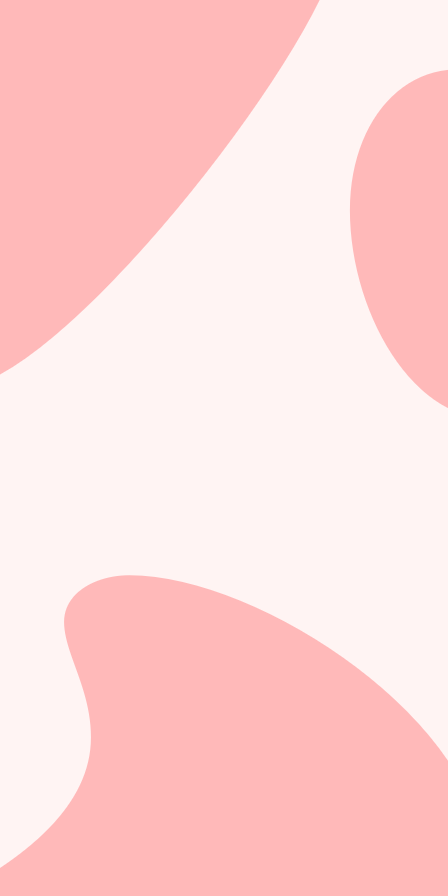
Write a Shadertoy shader that draws this background.

```glsl
#define CREAM vec3(1.0, 0.957, 0.953)
#define PINK vec3(1.0, 0.725, 0.725)
#define CURVE_STEPS 24

vec2 cubicBezier(vec2 a, vec2 b, vec2 c, vec2 d, float t) {
    float u = 1.0 - t;
    return u * u * u * a + 3.0 * u * u * t * b + 3.0 * u * t * t * c + t * t * t * d;
}

// Updates the nearest distance and flips the side for each edge above p
void traceCurve(vec2 p, vec2 a, vec2 b, vec2 c, vec2 d, inout float dist, inout float side) {
    vec2 start = a;
    for (int i = 1; i <= CURVE_STEPS; i++) {
        vec2 end = cubicBezier(a, b, c, d, float(i) / float(CURVE_STEPS));
        vec2 edge = end - start;
        vec2 rel = p - start;
        float along = clamp(dot(rel, edge) / dot(edge, edge), 0.0, 1.0);
        dist = min(dist, length(rel - edge * along));
        if ((start.x > p.x) != (end.x > p.x) && rel.y < edge.y * rel.x / edge.x) side = -side;
        start = end;
    }
}

// Signed distance to all blobs, negative inside
float blobDistance(vec2 p) {
    float dist = 10.0;
    float side = -1.0;

    // Upper left sweep, continued beyond the top edge
    vec2 sweepTop = vec2(0.7135, 2.0);
    vec2 beyond = vec2(1.042, 2.669);
    traceCurve(p, beyond, mix(beyond, sweepTop, 0.33), mix(beyond, sweepTop, 0.67), sweepTop, dist, side);
    traceCurve(p, sweepTop, vec2(0.586, 1.740), vec2(0.221, 1.284), vec2(0.0, 1.164), dist, side);

    // Right oval
    vec2 ovalLeft = vec2(0.781, 1.531);
    traceCurve(p, vec2(1.0, 1.844), vec2(0.872, 1.831), vec2(0.781, 1.701), ovalLeft, dist, side);
    traceCurve(p, ovalLeft, vec2(0.781, 1.349), vec2(0.872, 1.154), vec2(1.0, 1.089), dist, side);

    // Lower wave: foot, waist, shoulder and long slope
    vec2 waist = vec2(0.203, 0.354);
    vec2 shoulder = vec2(0.143, 0.612);
    vec2 crest = vec2(0.289, 0.716);
    traceCurve(p, vec2(0.0, 0.0625), vec2(0.125, 0.146), vec2(0.203, 0.242), waist, dist, side);
    traceCurve(p, waist, vec2(0.203, 0.4635), vec2(0.143, 0.542), shoulder, dist, side);
    traceCurve(p, shoulder, vec2(0.143, 0.677), vec2(0.2135, 0.716), crest, dist, side);
    traceCurve(p, crest, vec2(0.508, 0.716), vec2(0.846, 0.529), vec2(1.0, 0.302), dist, side);

    return dist * side;
}

void mainImage(out vec4 fragColor, in vec2 fragCoord) {
    // Canvas is one unit wide and two units high
    vec2 p = fragCoord / iResolution.xy * vec2(1.0, 2.0);
    float pixel = 1.0 / iResolution.x;
    float cover = clamp(0.5 - blobDistance(p) / pixel, 0.0, 1.0);
    fragColor = vec4(mix(CREAM, PINK, cover), 1.0);
}
```
